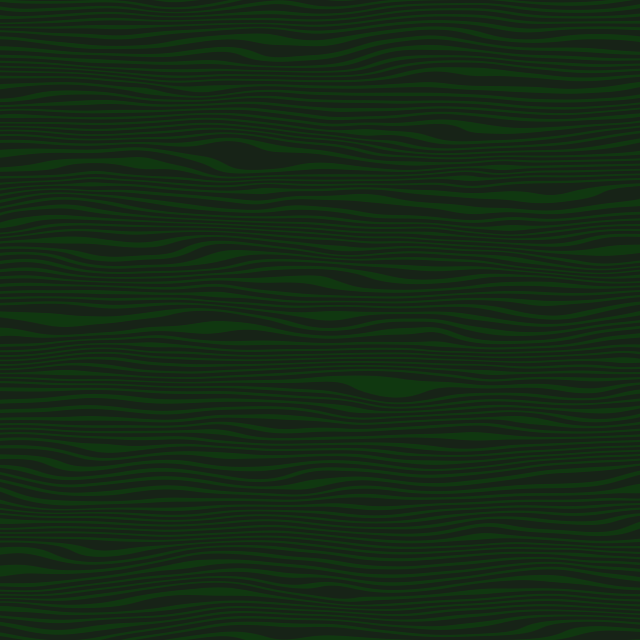
Reproduce this texture procedurally as a WebGL 2 fragment shader.

```glsl
#version 300 es
precision highp float;
// Dark green wood grain: fine wavy horizontal lines that swell into slim lenses.

uniform vec2 u_resolution;
out vec4 fragColor;

const vec3 DARK_WOOD = vec3(0.092, 0.138, 0.090);
const vec3 GREEN_GRAIN = vec3(0.063, 0.220, 0.063);
const float LINE_COUNT = 90.0;
const float LINES_PER_ROW = 4.0;
const float LENS_COLUMNS = 4.0;

float hash(vec2 cell, float seed) {
    vec3 p = fract(vec3(cell.xyx) * vec3(0.1031, 0.1030, 0.0973) + seed * 0.137);
    p += dot(p, p.yzx + 33.33);
    return fract((p.x + p.y) * p.z);
}

vec2 gradient(vec2 cell, float seed) {
    float angle = 6.2832 * hash(cell, seed);
    return vec2(cos(angle), sin(angle));
}

float gradientNoise(vec2 p, float seed) {
    vec2 cell = floor(p);
    vec2 f = p - cell;
    vec2 w = f * f * f * (f * (f * 6.0 - 15.0) + 10.0);
    vec2 e = vec2(1.0, 0.0);
    float a = dot(gradient(cell, seed), f);
    float b = dot(gradient(cell + e, seed), f - e);
    float c = dot(gradient(cell + e.yx, seed), f - e.yx);
    float d = dot(gradient(cell + e.xx, seed), f - e.xx);
    return mix(mix(a, b, w.x), mix(c, d, w.x), w.y);
}

// Line number at a point, bent by stretched noise.
float wavyPhase(vec2 uv) {
    float bend = 2.5 * gradientNoise(uv * vec2(1.6, 5.0) + 7.3, 1.0);
    bend += 2.7 * gradientNoise(uv * vec2(4.0, 16.0) + 3.1, 2.0);
    bend += 0.45 * gradientNoise(uv * vec2(8.0, 31.0) + 5.7, 3.0);
    return uv.y * LINE_COUNT + bend;
}

// Scattered lenses widen one line each and squeeze its neighbours.
float swellLines(float x, float phase) {
    vec2 home = floor(vec2(x * LENS_COLUMNS, phase / LINES_PER_ROW));
    float shift = 0.0;
    for (int j = -1; j <= 1; j++) {
        for (int i = -1; i <= 1; i++) {
            vec2 cell = home + vec2(i, j);
            float present = step(0.36, hash(cell, 4.0));
            float centerX = (cell.x + hash(cell, 5.0)) / LENS_COLUMNS;
            float centerLine = LINES_PER_ROW * cell.y + floor(LINES_PER_ROW * hash(cell, 6.0));
            float halfLength = mix(0.035, 0.075, hash(cell, 7.0));
            float strength = present * mix(0.5, 0.82, hash(cell, 8.0));
            float along = (x - centerX) / halfLength;
            float across = phase - centerLine;
            shift += strength * across * exp(-along * along - across * across / 2.2);
        }
    }
    return phase - shift;
}

// Coverage of the green line nearest to a phase.
float lineCoverage(float phase, float halfWidth) {
    float softness = max(1.15 * fwidth(phase), 0.001);
    float distanceToLine = abs(fract(phase + 0.5) - 0.5);
    float edge = clamp((halfWidth - distanceToLine) / softness + 0.5, 0.0, 1.0);
    return edge * edge * (3.0 - 2.0 * edge);
}

void main() {
    vec2 uv = gl_FragCoord.xy / u_resolution;
    float phase = swellLines(uv.x, wavyPhase(uv));
    float halfWidth = 0.195 + 0.06 * gradientNoise(uv * vec2(6.0, 40.0), 9.0);
    float grain = lineCoverage(phase, halfWidth);
    fragColor = vec4(mix(DARK_WOOD, GREEN_GRAIN, grain), 1.0);
}
```
